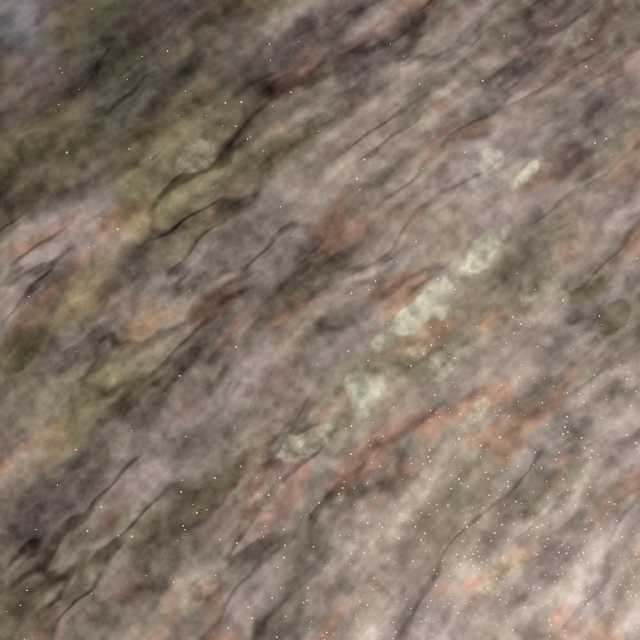
This texture is drawn by a three.js fragment shader. Its source:

```glsl
// Polished schist: brown-grey foliated stone with dark seams and pale lenses.
// Stretched noise follows gently curved diagonal layers; elongated mineral
// grains, mica glints and a soft reflected shadow are laid over it.
varying vec2 vUv;

const vec3 STONE_DARK = vec3(0.35, 0.305, 0.265);
const vec3 STONE_LIGHT = vec3(0.76, 0.70, 0.64);
const vec3 RUST = vec3(0.50, 0.36, 0.30);
const vec3 OLIVE = vec3(0.36, 0.34, 0.22);
const vec3 MAUVE = vec3(0.52, 0.47, 0.47);
const vec3 CREAM = vec3(0.77, 0.73, 0.61);
const vec3 QUARTZ = vec3(0.75, 0.75, 0.68);
const vec3 GLINT = vec3(0.96, 0.93, 0.88);
const float LAYER_ANGLE = 0.70;

float hash(vec2 p) {
  vec3 q = fract(vec3(p.xyx) * 0.1031);
  q += dot(q, q.yzx + 33.33);
  return fract((q.x + q.y) * q.z);
}

vec2 hash2(vec2 p) {
  return vec2(hash(p), hash(p + 47.3));
}

float noise(vec2 p) {
  vec2 cell = floor(p);
  vec2 f = fract(p);
  f = f * f * (3.0 - 2.0 * f);
  float low = mix(hash(cell), hash(cell + vec2(1.0, 0.0)), f.x);
  float high = mix(hash(cell + vec2(0.0, 1.0)), hash(cell + 1.0), f.x);
  return mix(low, high, f.y);
}

float fbm(vec2 p) {
  float sum = 0.0;
  float weight = 0.533;
  for (int i = 0; i < 4; i++) {
    sum += weight * noise(p);
    p = p * 2.03 + 17.7;
    weight *= 0.5;
  }
  return sum;
}

vec2 rotate(vec2 p, float angle) {
  float c = cos(angle);
  float s = sin(angle);
  return vec2(c * p.x + s * p.y, c * p.y - s * p.x);
}

// Coordinates along and across the layers, which steepen toward the bottom.
vec2 layerCoords(vec2 p) {
  vec2 flow = rotate(p, LAYER_ANGLE);
  flow.y += 0.2 * p.y * p.y;
  flow.y += 0.035 * (fbm(p * 5.0) - 0.5) + 0.012 * (noise(p * 19.0) - 0.5);
  return flow;
}

// Ragged elongated grain: 1 inside, 0 outside.
float lens(vec2 p, vec2 centre, vec2 radii, float angle, float ragged) {
  float d = length(rotate(p - centre, angle) / radii);
  return 1.0 - smoothstep(0.7, 1.15, d + ragged);
}

// Small round mica flakes, one at most per grid cell.
float glints(vec2 p, float cells, float density) {
  vec2 cell = floor(p * cells);
  vec2 offset = fract(p * cells) - 0.3 - 0.4 * hash2(cell);
  float size = mix(0.13, 0.3, hash(cell + 9.1));
  float spot = 1.0 - smoothstep(size * 0.3, size, length(offset));
  return spot * step(1.0 - density, hash(cell + 71.7));
}

void main() {
  vec2 p = vUv - 0.5;
  vec2 flow = layerCoords(p);

  // Layered tone, from broad bands to fine grain.
  float bands = fbm(flow * vec2(3.5, 13.0) + 4.0);
  float streaks = fbm(flow * vec2(11.0, 34.0) + 31.0);
  float grain = fbm(p * 62.0);
  float ridge = 1.0 - abs(2.0 * fbm(flow * vec2(4.5, 17.0) + 63.0) - 1.0);
  float seam = smoothstep(0.82, 1.0, ridge) * smoothstep(0.35, 0.65, noise(flow * 7.0));
  float light = 0.13 * p.x - 0.05 * p.y + 0.09 * smoothstep(0.55, 0.0, length(p - vec2(0.35, -0.45)));
  float tone = 0.465 + light + 0.34 * (bands - 0.5) + 0.36 * (streaks - 0.5);
  tone += 0.24 * (grain - 0.5) - 0.13 * seam * (1.0 - 0.8 * p.x);
  vec3 color = mix(STONE_DARK, STONE_LIGHT, (tone - 0.305) / 0.395);

  // Mineral tints keep the local brightness.
  float leftSide = smoothstep(0.25, -0.45, p.x);
  float rust = smoothstep(0.53, 0.72, fbm(flow * vec2(9.0, 24.0) + 90.0));
  float olive = smoothstep(0.5, 0.7, fbm(flow * vec2(3.0, 8.0) + 120.0)) * mix(0.3, 0.9, leftSide);
  float mauve = smoothstep(0.45, 0.7, fbm(flow * vec2(6.0, 15.0) + 150.0));
  color = mix(color, RUST * tone / 0.41, 0.55 * rust);
  color = mix(color, OLIVE * tone / 0.36, 0.6 * olive);
  color = mix(color, MAUVE * tone / 0.48, 0.4 * mauve);

  // Scattered faint grains, pale or dark olive.
  float ragged = 1.5 * (fbm(p * 24.0) - 0.5) + 0.8 * (streaks - 0.5);
  for (int i = 0; i < 22; i++) {
    vec2 seed = vec2(float(i) * 3.0 + 5.0, 11.0);
    vec2 radii = mix(vec2(0.025, 0.012), vec2(0.07, 0.026), hash2(seed + 20.0));
    float mask = lens(p, hash2(seed) - 0.5, radii, mix(0.5, 0.9, hash(seed + 5.0)), ragged);
    float pale = step(0.35, hash(seed + 8.0));
    vec3 mineral = mix(OLIVE * 0.85, mix(CREAM, QUARTZ, hash(seed + 2.0)), pale);
    color = mix(color, mineral * (0.5 + grain), mask * mix(0.2, 0.6, hash(seed + 13.0)));
  }

  // A chain of bright quartz lenses along one layer.
  for (int i = 0; i < 4; i++) {
    float t = float(i) / 3.0;
    vec2 centre = mix(vec2(0.07, -0.11), vec2(0.34, 0.23), t) + 0.03 * (hash2(vec2(t * 9.0, 3.0)) - 0.5);
    vec2 radii = vec2(0.045 + 0.03 * sin(3.14 * t), mix(0.031, 0.016, t));
    float mask = lens(p, centre, radii, 0.78, ragged);
    color = mix(color, mix(CREAM, QUARTZ, bands) * (0.5 + 0.6 * grain + 0.4 * streaks), 0.8 * mask);
  }

  // Reflected shadow at the upper left, with a cool gleam in its corner.
  float shadow = smoothstep(-0.07, -0.1, p.x) * smoothstep(0.12, 0.4, p.y);
  color *= 1.0 - 0.2 * shadow;
  color += vec3(0.12, 0.14, 0.19) * smoothstep(0.13, 0.0, length((p - vec2(-0.46, 0.46)) * vec2(1.6, 1.0)));

  // Mica sparkle, densest at the lower right.
  float density = 0.012 + 0.16 * smoothstep(0.55, 0.05, length(p - vec2(0.35, -0.42)));
  color = mix(color, GLINT, 0.7 * glints(rotate(p, 0.4), 120.0, density));
  gl_FragColor = vec4(clamp(color, 0.0, 1.0), 1.0);
}
```
